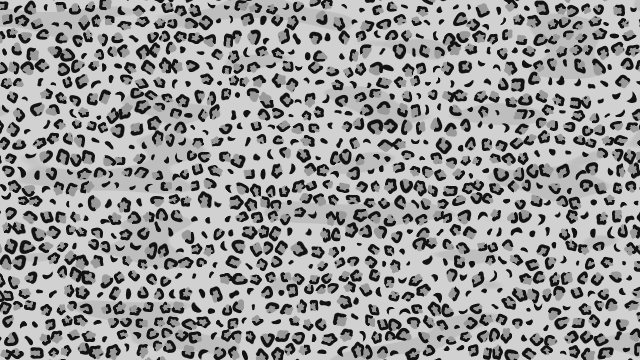
Write a WebGL 1 fragment shader that draws this pattern.

```glsl
precision highp float;
// Grey leopard print: broken lobed rosettes and dark flecks over soft drifting bands.

uniform vec2 u_resolution;

const float TAU = 6.2831853;
const float CELLS = 24.0; // spots per canvas height

const vec3 BASE = vec3(0.82);
const vec3 BAND = vec3(0.745);
const vec3 FILL = vec3(0.60);
const vec3 INK = vec3(0.07);

vec3 hash3(vec2 p) {
  vec3 q = fract(p.xyx * vec3(0.1031, 0.1030, 0.0973));
  q += dot(q, q.yxz + 33.33);
  return fract((q.xxy + q.yzz) * q.zyx);
}

vec2 direction(float angle) {
  return vec2(cos(angle), sin(angle));
}

float cornerSlope(vec2 corner, vec2 offset) {
  return dot(direction(TAU * hash3(corner + 71.0).x), offset);
}

float gradientNoise(vec2 p) {
  vec2 i = floor(p);
  vec2 f = p - i;
  vec2 u = f * f * f * (f * (f * 6.0 - 15.0) + 10.0);
  vec2 e = vec2(1.0, 0.0);
  float low = mix(cornerSlope(i, f), cornerSlope(i + e, f - e), u.x);
  float high = mix(cornerSlope(i + e.yx, f - e.yx), cornerSlope(i + 1.0, f - 1.0), u.x);
  return mix(low, high, u.y);
}

float coverage(float dist, float pixel) {
  return clamp(0.5 - dist / pixel, 0.0, 1.0);
}

// Signed distance to a wavy closed outline
float lobedDistance(vec2 p, float radius, float lobes, float phase) {
  float angle = atan(p.y, p.x);
  return length(p) - radius * (1.0 + 0.12 * cos(lobes * angle + phase));
}

// Coverage of a rosette: x = grey heart, y = dark broken rim
vec2 rosette(vec2 p, vec3 shape, vec3 detail, float pixel) {
  float radius = mix(0.25, 0.335, shape.y);
  float lobes = 3.0 + floor(detail.x * 3.0);
  float phase = TAU * detail.y;
  float opening = TAU * shape.z;
  float angle = atan(p.y, p.x);

  float rim = abs(lobedDistance(p, radius, lobes, phase));
  float closure = mix(0.15, 1.15, detail.z) - cos(angle - opening)
                + 0.4 * cos(3.0 * angle + phase * 2.0);
  float halfWidth = mix(-0.08, 0.112, sqrt(clamp(closure * 2.5, 0.0, 1.0)));

  vec2 heartOffset = 0.06 * direction(opening);
  float heart = lobedDistance(p - heartOffset, radius + 0.035, lobes, phase);
  return vec2(coverage(heart, pixel), coverage(rim - halfWidth, pixel));
}

// Coverage of a small lumpy pill
float fleck(vec2 p, vec3 shape, vec3 detail, float pixel) {
  vec2 axis = direction(TAU * shape.z);
  vec2 q = vec2(dot(p, axis), dot(p, vec2(-axis.y, axis.x)));
  q.y += 1.2 * (detail.x - 0.5) * q.x * q.x * 4.0;
  float halfLength = mix(0.04, 0.21, detail.y);
  float thickness = mix(0.10, 0.155, shape.y) * (1.0 + 0.2 * sin(9.0 * q.x + TAU * detail.z));
  q.x -= clamp(q.x, -halfLength, halfLength);
  return coverage(length(q) - thickness, pixel);
}

// Combined coverage of all spots near p, in cell units
vec2 spots(vec2 p, float pixel) {
  vec2 cover = vec2(0.0);
  for (int j = -1; j <= 1; j++) {
    float row = floor(p.y) + float(j);
    float stagger = 0.5 * mod(row, 2.0);
    for (int i = -1; i <= 1; i++) {
      vec2 cell = vec2(floor(p.x - stagger) + float(i), row);
      vec3 shape = hash3(cell + 11.0);
      vec3 detail = hash3(cell + 157.0);
      vec2 jitter = 0.34 * (hash3(cell + 313.0).xy - 0.5);
      vec2 local = p - cell - vec2(stagger, 0.0) - 0.5 - jitter;
      vec2 spot = shape.x < 0.70
        ? rosette(local, shape, detail, pixel)
        : vec2(0.0, fleck(local, shape, detail, pixel));
      cover = max(cover, spot);
    }
  }
  return cover;
}

void main() {
  vec2 uv = gl_FragCoord.xy / u_resolution.y;
  float pixel = 1.0 / u_resolution.y;

  // Long, flat background bands
  float drift = gradientNoise(uv * vec2(3.5, 11.0) + 5.0);
  vec3 color = mix(BASE, BAND, coverage((0.2 - drift) / 14.0, pixel));

  // Gentle warp loosens the rows of spots
  vec2 p = uv * CELLS + 20.0;
  p += 0.6 * vec2(gradientNoise(p * 0.31), gradientNoise(p * 0.31 + 47.0));
  vec2 cover = spots(p, pixel * CELLS);

  color = mix(color, FILL, cover.x);
  color = mix(color, INK, cover.y);
  gl_FragColor = vec4(color, 1.0);
}
```
